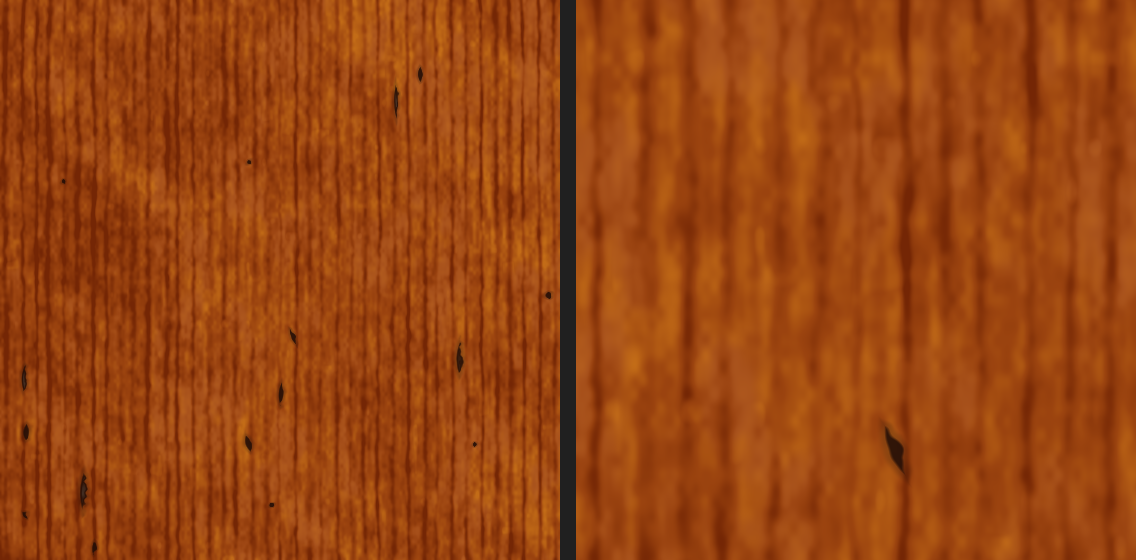
Left, the full canvas; right, a detail of the centre.
Write a three.js fragment shader that draws this texture.

```glsl
// Warm orange-brown stained wood with narrow upright grooves, slanted figure and dark flecks.
#define GROOVES 39.0
#define GROOVE_WIDTH 0.17
#define GROOVE_DEPTH 0.50
#define FIGURE_CONTRAST 0.60
#define FIBRE_CONTRAST 0.34
#define MOTTLE_CONTRAST 0.52
#define FLECKS 16
#define DARK_WOOD vec3(0.455, 0.150, 0.018)
#define MID_WOOD vec3(0.608, 0.264, 0.058)
#define LIGHT_WOOD vec3(0.765, 0.425, 0.090)
#define DUSTY_WOOD vec3(0.660, 0.325, 0.150)
#define FLECK_COLOR vec3(0.130, 0.050, 0.025)

varying vec2 vUv;

float hash(vec2 p) {
  return fract(sin(dot(p, vec2(127.1, 311.7))) * 43758.5453);
}

float noise(vec2 p) {
  vec2 cell = floor(p);
  vec2 f = fract(p);
  f = f * f * (3.0 - 2.0 * f);
  float low = mix(hash(cell), hash(cell + vec2(1.0, 0.0)), f.x);
  float high = mix(hash(cell + vec2(0.0, 1.0)), hash(cell + vec2(1.0, 1.0)), f.x);
  return mix(low, high, f.y);
}

float fbm(vec2 p) {
  float sum = 0.0;
  float weight = 0.53;
  for (int i = 0; i < 4; i++) {
    sum += weight * noise(p);
    p = p * 2.03 + 17.3;
    weight *= 0.5;
  }
  return sum;
}

// Jittered upright lines, each with its own strength that fades along its length
float grooves(vec2 p) {
  float x = p.x * GROOVES + 0.22 * (noise(p * vec2(9.0, 7.0)) - 0.5)
          + 0.14 * (noise(p * vec2(50.0, 45.0)) - 0.5);
  float base = floor(x);
  float dark = 0.0;
  for (int i = -1; i <= 1; i++) {
    float id = base + float(i);
    float center = id + 0.5 + 0.34 * (hash(vec2(id, 3.0)) - 0.5);
    float strength = mix(0.55, 1.1, hash(vec2(id, 8.0)));
    strength *= 0.6 + 0.7 * noise(vec2(id * 5.7, p.y * 14.0));
    float d = (x - center) / (GROOVE_WIDTH * mix(0.75, 1.25, hash(vec2(id, 5.0))));
    dark = max(dark, strength * exp(-d * d));
  }
  return dark;
}

// Scattered tapered nicks, mostly upright and some leaning; x is cover, y is grey core
vec2 flecks(vec2 p) {
  vec2 mask = vec2(0.0);
  float rough = noise(p * 150.0) - 0.5;
  for (int i = 0; i < FLECKS; i++) {
    float id = float(i) + 1.0;
    vec2 center = vec2(hash(vec2(id, 21.0)), hash(vec2(id, 47.0)));
    float size = hash(vec2(id, 63.0));
    float lean = hash(vec2(id, 82.0));
    float angle = mix(-0.06, 0.7, lean * lean);
    vec2 axis = vec2(sin(angle), -cos(angle));
    vec2 q = p - center;
    float halfLength = mix(0.004, 0.036, size * size);
    float along = dot(q, axis) / halfLength;
    float across = abs(dot(q, vec2(-axis.y, axis.x)) + 0.003 * rough);
    float width = mix(0.0035, 0.0062, hash(vec2(id, 95.0)));
    float edge = across / width + along * along - 1.0 + 0.6 * rough;
    float cover = 1.0 - smoothstep(-0.45, 0.4, edge);
    float halo = 0.25 * (1.0 - smoothstep(0.0, 1.6, edge));
    float core = (1.0 - smoothstep(-0.9, -0.4, edge)) * step(0.75, size);
    mask = max(mask, vec2(max(cover * 0.9, halo), core));
  }
  return mask;
}

void main() {
  vec2 p = vUv;

  // Broad stain and figure bands running down to the right
  vec2 slanted = vec2(p.x * 0.8 - p.y * 0.6, p.x * 0.6 + p.y * 0.8);
  float stain = fbm(p * vec2(3.0, 2.5) + 4.0) - 0.5;
  float figure = fbm(slanted.yx * vec2(16.0, 5.0) + 9.0) - 0.5;

  // Fine fibres and small blotches
  float fibre = noise(p * vec2(150.0, 22.0)) - 0.5;
  float mottle = 0.6 * noise(p * vec2(95.0, 60.0)) + 0.4 * noise(p * vec2(190.0, 125.0)) - 0.5;
  float glint = smoothstep(0.83, 0.98, noise(p * vec2(70.0, 38.0) + 31.0));

  float tone = 0.59 + 0.15 * (p.x - 0.5) + 0.4 * stain;
  tone += FIGURE_CONTRAST * figure + FIBRE_CONTRAST * fibre + MOTTLE_CONTRAST * mottle;
  tone += 0.16 * glint - GROOVE_DEPTH * grooves(p);
  tone = clamp(tone, 0.0, 1.0);

  vec3 color = mix(DARK_WOOD, MID_WOOD, smoothstep(0.0, 1.0, min(tone * 2.0, 1.0)) * 0.5 + min(tone, 0.5));
  color = mix(color, LIGHT_WOOD, max(tone * 2.0 - 1.0, 0.0));

  // Dusty patches on the raised wood
  float dust = smoothstep(0.42, 0.72, fbm(p * vec2(28.0, 14.0) + 52.0));
  color = mix(color, DUSTY_WOOD, 0.5 * dust * smoothstep(0.35, 0.7, tone));

  vec2 nick = flecks(p);
  vec3 nickColor = mix(FLECK_COLOR, vec3(0.24, 0.19, 0.16), nick.y * noise(p * 110.0));
  gl_FragColor = vec4(mix(color, nickColor, nick.x), 1.0);
}
```
